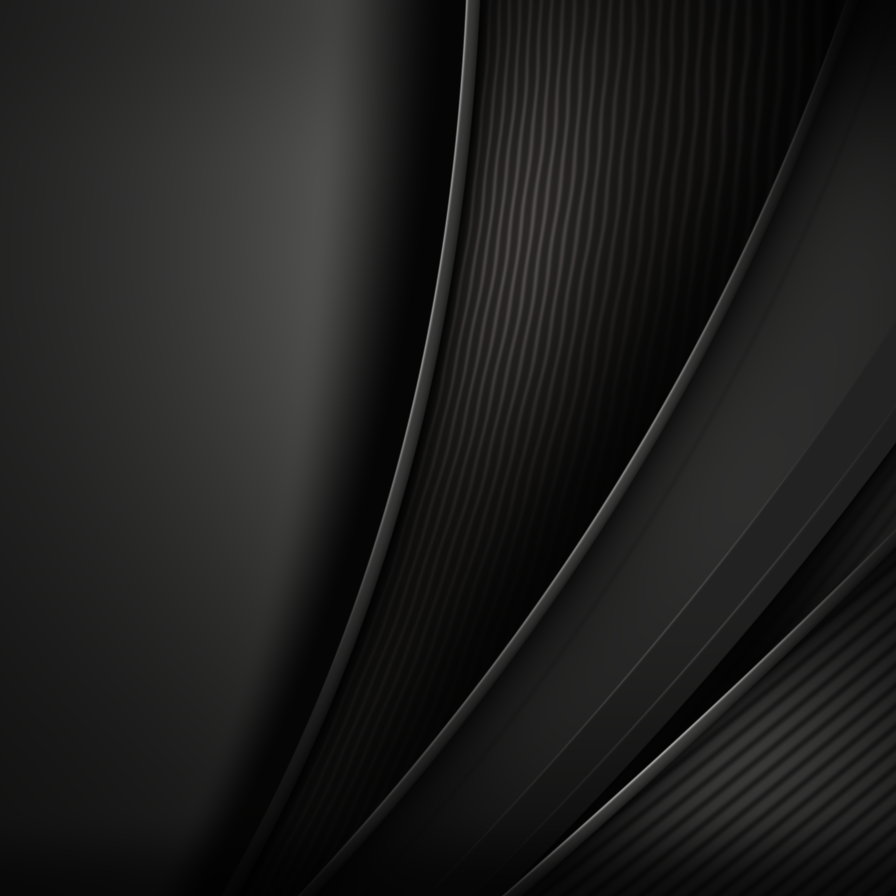
Write a three.js fragment shader that draws this background.

```glsl
// Dark satin background: curved panels sweep from lower left to upper right.
// Each panel edge is a cubic x(y); panels are layered left to right, with
// metallic rims, soft shadows, fine grooves and gaussian pools of light.
varying vec2 vUv;

const float EDGE = 0.0013;
const vec3 WARM = vec3(1.04, 0.98, 0.95);
const vec3 NEUTRAL = vec3(1.0, 0.995, 0.985);

// Signed distance to the curve x = k0 + k1 y + k2 y^2 + k3 y^3 (right is positive)
float curveDistance(vec2 p, vec4 k) {
  float x = k.x + p.y * (k.y + p.y * (k.z + p.y * k.w));
  float slope = k.y + p.y * (2.0 * k.z + p.y * 3.0 * k.w);
  return (p.x - x) / sqrt(1.0 + slope * slope);
}

float cover(float d) {
  return smoothstep(-EDGE, EDGE, d);
}

float bell(float x, float width) {
  float t = x / width;
  return exp(-t * t);
}

float glow(vec2 p, vec2 center, vec2 radii) {
  vec2 q = (p - center) / radii;
  return exp(-dot(q, q));
}

// Brightness left by a shadow that fades away from an edge
float shadow(float d, float reach) {
  return 1.0 - exp(-max(d, 0.0) / reach);
}

// Thin ridge profile, one ridge per unit of phase
float ridges(float phase, float sharpness) {
  return pow(0.5 + 0.5 * cos(6.28318 * phase), sharpness);
}

// Rounded rim: a bright left edge over a body that darkens to the right
float rimTone(float d, float width, float body, float shine) {
  float t = clamp(d / width, 0.0, 1.0);
  return body * (1.0 - 0.55 * t * t) + shine * bell(d - 0.001, 0.0017);
}

// Smooth backdrop that rolls off into darkness before the first rim
float backdropTone(vec2 p, float d) {
  float ridge = -0.055 - 0.085 * smoothstep(0.0, 0.9, p.y);
  float rise = exp(min(d - ridge, 0.0) * 2.6);
  float fall = 1.0 - smoothstep(ridge - 0.02, -0.018, d);
  float height = mix(0.07, 0.30, smoothstep(-0.05, 0.75, p.y));
  height *= 1.0 - 0.18 * smoothstep(0.8, 1.0, p.y);
  return 0.018 + height * rise * fall;
}

// Grooved panel, with grooves that widen away from the first rim
float groovedTone(vec2 p, float d, float toNext) {
  vec2 q = vec2(d, p.y);
  float light = 0.16 * glow(q, vec2(0.065, 0.72), vec2(0.10, 0.26));
  light += 0.055 * glow(q, vec2(0.17, 0.88), vec2(0.17, 0.25));
  light += 0.035 * glow(q, vec2(0.03, 0.22), vec2(0.08, 0.25));
  float waver = 0.05 * sin(p.y * 31.0 + d * 40.0) + 0.04 * sin(p.y * 67.0 - d * 90.0);
  float line = ridges(d * 92.0 - d * d * 62.0 + waver, 2.5);
  float tone = 0.022 + light * (0.68 + 0.8 * line);
  tone += 0.025 * line * smoothstep(0.16, 0.3, d) * smoothstep(0.6, 0.9, p.y);
  return tone * shadow(d, 0.009) * mix(0.6, 1.0, smoothstep(0.0, 0.09, -toNext));
}

// Broad smooth panel in the middle of the sweep
float middleTone(vec2 p, float d) {
  float tone = 0.045 + 0.13 * glow(p, vec2(0.81, 0.45), vec2(0.25, 0.30));
  tone += 0.075 * glow(p, vec2(0.97, 0.75), vec2(0.14, 0.22));
  tone += 0.05 * glow(p, vec2(0.60, 0.20), vec2(0.15, 0.15));
  tone *= 0.35 + 0.65 * shadow(d, 0.025);
  return tone * (1.0 - 0.12 * bell(d - 0.04, 0.003));
}

// Diagonal slats in the lower right corner
float slatTone(vec2 p, float d) {
  float phase = (p.y - 0.72 * p.x - 0.06 * p.x * p.x) * 44.0;
  float groove = ridges(phase, 2.0);
  float tone = 0.075 + 0.145 * glow(p, vec2(0.83, 0.16), vec2(0.20, 0.15));
  return tone * (1.0 - 0.5 * groove) * (0.3 + 0.7 * shadow(d, 0.013));
}

void main() {
  vec2 p = vUv;
  float first = curveDistance(p, vec4(0.247, 0.5655, -0.36, 0.0675));
  float second = curveDistance(p, vec4(0.332, 0.9405, -0.396, 0.0675));
  float third = curveDistance(p, vec4(0.475, 0.972, -0.243, 0.0));
  float fourth = curveDistance(p, vec4(0.525, 1.0065, -0.2565, 0.0));
  float last = curveDistance(p, vec4(0.56, 1.146, -0.18, 0.0));

  // Backdrop, first rim and grooved panel
  vec3 color = NEUTRAL * backdropTone(p, first);
  float lift = smoothstep(0.02, 0.5, p.y);
  float rim = rimTone(first, 0.016, 0.05 + 0.19 * lift, 0.32 * smoothstep(0.2, 0.65, p.y));
  color = mix(color, NEUTRAL * rim, cover(first));
  color = mix(color, WARM * groovedTone(p, first - 0.016, second), cover(first - 0.016));

  // Second rim and smooth panel
  float along = bell(p.y - 0.46, 0.34);
  rim = rimTone(second, 0.014, 0.05 + 0.20 * along, 0.27 * along);
  color = mix(color, NEUTRAL * rim, cover(second));
  color = mix(color, NEUTRAL * middleTone(p, second - 0.014), cover(second - 0.014));

  // Two narrow bands with lit edges
  float bandLight = smoothstep(-0.08, 0.35, p.y);
  float edgeLight = bell(p.y - 0.30, 0.20);
  float band = 0.04 + 0.095 * bandLight + 0.17 * edgeLight * bell(third, 0.0018);
  color = mix(color, NEUTRAL * band, cover(third));
  band = 0.035 + 0.085 * bandLight + 0.14 * edgeLight * bell(fourth, 0.002);
  color = mix(color, NEUTRAL * band, cover(fourth));

  // Dark recess that opens to a faint panel on the right
  float recess = fourth - 0.025;
  float recessTone = 0.015 + 0.10 * smoothstep(0.82, 1.0, p.x) * shadow(recess, 0.02);
  recessTone *= 1.0 - 0.25 * ridges(recess * 65.0, 2.0);
  color = mix(color, NEUTRAL * recessTone, cover(recess));

  // Last rim and slats
  along = bell(p.y - 0.16, 0.17);
  rim = rimTone(last, 0.015, 0.09 + 0.16 * along, 0.40 * along);
  color = mix(color, NEUTRAL * rim, cover(last));
  color = mix(color, NEUTRAL * slatTone(p, last - 0.015), cover(last - 0.015));

  // Darker bottom edge and upper right corner
  color *= mix(0.45, 1.0, smoothstep(0.0, 0.10, p.y));
  color *= 1.0 - 0.6 * glow(p, vec2(1.0, 1.02), vec2(0.16, 0.13));
  gl_FragColor = vec4(color, 1.0);
}
```
